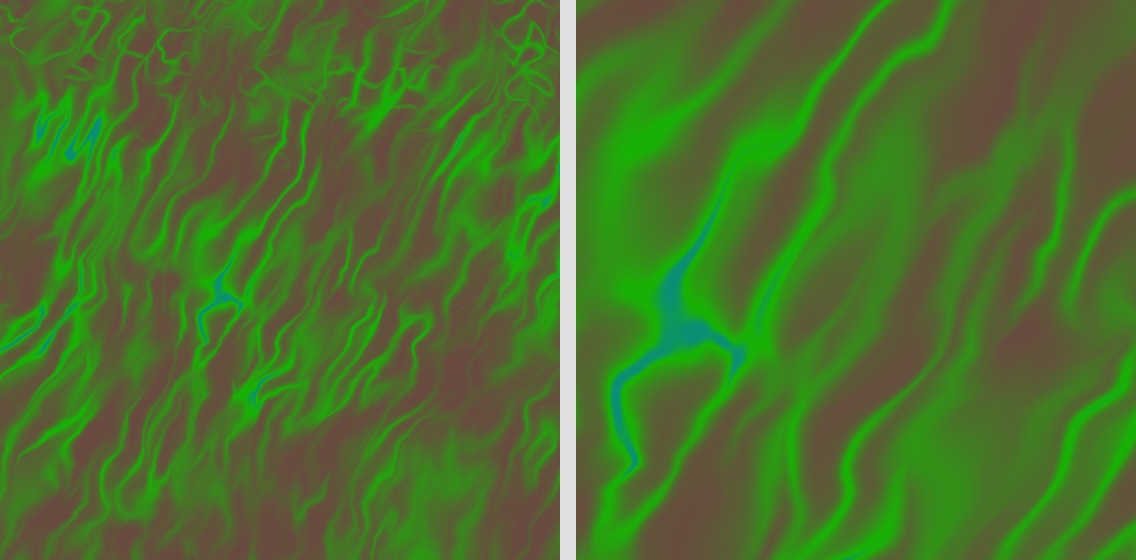
Left, the full canvas; right, a detail of the centre.
This texture is drawn by a WebGL 2 fragment shader. Its source:

```glsl
#version 300 es
precision highp float;

uniform vec2 u_resolution;
out vec4 fragColor;

vec2 gradientAt(vec2 cell) {
  float angle = 6.2832 * fract(sin(dot(cell, vec2(127.1, 311.7))) * 43758.5);
  return vec2(cos(angle), sin(angle));
}

float gradientNoise(vec2 p) {
  vec2 cell = floor(p), f = fract(p);
  vec2 u = f * f * f * (f * (f * 6.0 - 15.0) + 10.0);
  float a = dot(gradientAt(cell), f);
  float b = dot(gradientAt(cell + vec2(1, 0)), f - vec2(1, 0));
  float c = dot(gradientAt(cell + vec2(0, 1)), f - vec2(0, 1));
  float d = dot(gradientAt(cell + vec2(1, 1)), f - vec2(1, 1));
  return mix(mix(a, b, u.x), mix(c, d, u.x), u.y);
}

vec2 noisePair(vec2 p) {
  return vec2(gradientNoise(p), gradientNoise(p + vec2(37.2, 71.9)));
}

// Bright band along the zero contour of a noise value
float ridge(float n, float width) {
  return 1.0 / (1.0 + n * n / (width * width));
}

// Patchy strength that fades whole regions in and out
float patches(vec2 p) {
  return smoothstep(-0.38, 0.42, gradientNoise(p));
}

void main() {
  vec2 uv = gl_FragCoord.xy / u_resolution;

  // Broad bends, then wiggles, then ragged edges
  vec2 bent = uv + 0.07 * noisePair(uv * 3.0 + 5.0);
  bent += 0.026 * noisePair(bent * 13.0);
  bent += 0.007 * noisePair(bent * 38.0);

  // Coordinates across and along the slanted grain
  vec2 grain = vec2(dot(bent, vec2(0.89, -0.45)), dot(bent, vec2(0.45, 0.89)));

  float middle = smoothstep(0.0, 0.42, uv.y) * (1.0 - smoothstep(0.68, 0.98, uv.y));
  float top = smoothstep(0.6, 0.9, uv.y);

  // Sharp veins
  float veinMask = patches(uv * 4.2 + 11.0) * patches(grain * vec2(11.0, 6.0) + 3.0);
  float veins = ridge(gradientNoise(grain * vec2(23.0, 5.5)), 0.13);
  veins *= (0.18 + 1.45 * sqrt(veinMask)) * mix(0.4, 1.0, middle);

  // Wide soft streaks
  float streaks = ridge(gradientNoise(grain * vec2(13.0, 3.2) + 47.0), 0.12);
  streaks *= 0.75 * patches(grain * vec2(7.0, 4.0) + 29.0);

  // Small curls near the upper edge
  float curls = ridge(gradientNoise(bent * vec2(17.0, 20.0) + 61.0), 0.08);
  curls *= top * 0.9 * patches(uv * 9.0 + 83.0);

  // Faint fibres over everything
  float fibres = gradientNoise(grain * vec2(75.0, 11.0)) + 0.6 * gradientNoise(grain * vec2(34.0, 8.0) + 19.0);

  float level = max(veins, max(streaks, curls)) - 0.03;
  level += 0.17 * fibres * (0.5 + level);

  // Brown to green, with teal on the strongest crests
  vec3 color = mix(vec3(0.41, 0.29, 0.25), vec3(0.10, 0.69, 0.02), clamp(level, 0.0, 1.0));
  color = mix(color, vec3(0.04, 0.56, 0.46), smoothstep(1.08, 1.4, level));
  fragColor = vec4(color, 1.0);
}
```
